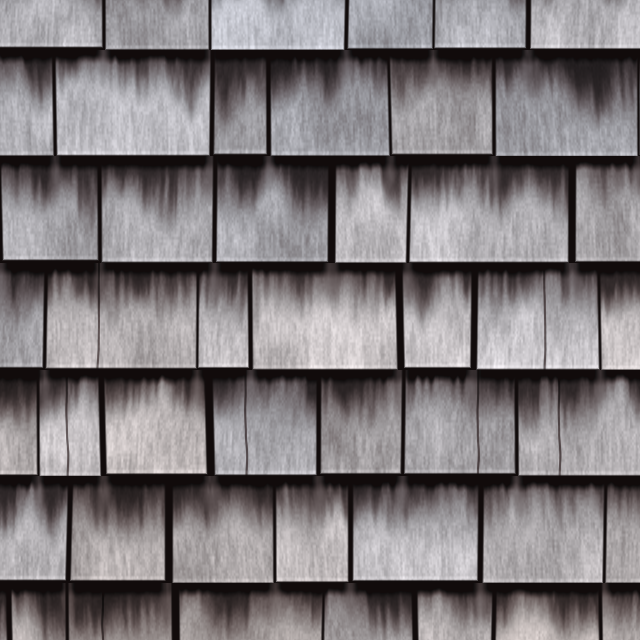
Write a WebGL 1 fragment shader that draws this texture.

```glsl
precision highp float;
// Weathered wooden shingles in staggered courses: each course is cut by jittered
// seams, every board gets its own tone, grain and ragged stain, and the course
// above casts a dark contact shadow, broken where light falls through its seams.

#define ROWS 6.0
#define COLUMNS 6.0
#define COURSE_SHIFT 0.535
#define STAGGER 0.45
#define SEAM_JITTER 0.65
#define SEAM_TILT 0.05
#define BASE_TONE 0.70
#define STAIN_DEPTH 0.78
#define GAP_COLOR vec3(0.065, 0.045, 0.045)
#define WARM_TINT vec3(1.10, 0.94, 0.96)
#define COOL_TINT vec3(1.00, 0.985, 1.005)

uniform vec2 u_resolution;

float hash(vec2 p) {
  vec3 a = fract(vec3(p.xyx) * 0.1031);
  a += dot(a, a.yzx + 33.33);
  return fract((a.x + a.y) * a.z);
}

float noise(vec2 p) {
  vec2 cell = floor(p);
  vec2 f = fract(p);
  f = f * f * (3.0 - 2.0 * f);
  return mix(mix(hash(cell), hash(cell + vec2(1.0, 0.0)), f.x),
             mix(hash(cell + vec2(0.0, 1.0)), hash(cell + 1.0), f.x), f.y);
}

// Position of a seam across its course; it leans slightly with height
float seamAt(float index, float row, float height) {
  vec2 key = vec2(index, row);
  float lean = SEAM_TILT * (hash(key + 41.7) - 0.5) * (height - 0.5);
  return index + SEAM_JITTER * (hash(key + 12.3) - 0.5) + lean;
}

float gapHalfWidth(float index, float row) {
  float h = hash(vec2(index, row) + 73.1);
  return mix(0.012, 0.042, h * h);
}

// Returns left seam, right seam, board index and distance inside the board
vec4 findBoard(float across, float row, float height) {
  float first = floor(across) - 1.0;
  float index = first;
  float left = first;
  for (int i = 0; i < 4; i++) {
    float candidate = first + float(i);
    float seam = seamAt(candidate, row, height);
    if (seam <= across) {
      index = candidate;
      left = seam;
    }
  }
  float right = seamAt(index + 1.0, row, height);
  float inside = min(across - left - gapHalfWidth(index, row),
                     right - across - gapHalfWidth(index + 1.0, row));
  return vec4(left, right, index, inside);
}

void main() {
  vec2 uv = gl_FragCoord.xy / u_resolution;
  float soft = max(0.012, 0.75 * ROWS / u_resolution.y);

  // Course and board under this point
  float course = uv.y * ROWS - COURSE_SHIFT;
  float row = floor(course) + 10.0;
  float height = fract(course);
  float across = uv.x * COLUMNS + row * STAGGER;
  vec4 board = findBoard(across, row, height);
  vec2 id = vec2(board.z, row);
  float boardTone = hash(id + 5.9);

  // Wood grain, slanted a little on each board
  float slant = 0.12 * (hash(id + 27.5) - 0.5);
  vec2 wood = vec2(across + slant * height, height) + id * vec2(3.7, 5.3);
  float streak = noise(wood * vec2(24.0, 2.5));
  float fiber = noise(wood * vec2(52.0, 9.0));
  float speck = noise(wood * vec2(62.0, 38.0));
  float blotch = noise(wood * vec2(3.0, 2.2) + 19.0);
  float tone = BASE_TONE + 0.15 * (boardTone - 0.5) + 0.09 * (streak - 0.5)
             + 0.11 * (fiber - 0.5) + 0.08 * (speck - 0.5) + 0.16 * (blotch - 0.5);

  // Ragged stain creeping down from the covered end
  float ragged = 0.22 * (streak - 0.5) + 0.10 * (fiber - 0.5)
               + 0.38 * (noise(wood * vec2(4.5, 1.3) + 57.0) - 0.5)
               + 0.16 * (hash(id + 88.2) - 0.5);
  tone *= 1.0 - STAIN_DEPTH * smoothstep(0.40, 0.99, height + ragged);

  // Pale streak and broken shadow below the seams of the next course up
  float upperSeam = findBoard(across + STAGGER, row + 1.0, 0.0).w;
  float leak = 1.0 - smoothstep(-0.02, 0.07, upperSeam);
  leak *= smoothstep(0.55, 0.85, height);
  tone = mix(tone, 0.46 + 0.12 * (fiber - 0.5), 0.55 * leak);
  float contact = smoothstep(0.85, 0.95, height + 0.04 * (streak - 0.5));
  tone *= 1.0 - 0.90 * contact * (1.0 - 0.55 * leak);

  // Hairline split on a few boards
  float splitX = mix(board.x, board.y, mix(0.3, 0.7, hash(id + 64.4)));
  float splitDistance = abs(across - splitX + 0.02 * (noise(vec2(height * 5.0, row)) - 0.5));
  float split = step(0.84, hash(id + 31.6)) * (1.0 - smoothstep(0.004, 0.004 + soft, splitDistance));
  tone *= 1.0 - 0.55 * split;

  // Worn lip along the cut end
  float aboveEnd = height - 0.03 * hash(id + 95.8);
  tone += 0.07 * (1.0 - smoothstep(0.02, 0.05, aboveEnd));

  // Brown in the dark parts, silver grey in the light ones
  vec3 tint = mix(WARM_TINT, COOL_TINT, smoothstep(0.15, 0.65, tone));
  float warmth = 0.03 * (hash(id + 50.2) - 0.5) + 0.035 * (0.5 - uv.y);
  tint += warmth * vec3(1.0, 0.0, -1.0);
  vec3 color = max(tone * tint, GAP_COLOR);

  // Open seams and the gap under each board
  float face = smoothstep(-soft, soft, min(board.w, aboveEnd));
  gl_FragColor = vec4(mix(GAP_COLOR, color, face), 1.0);
}
```
